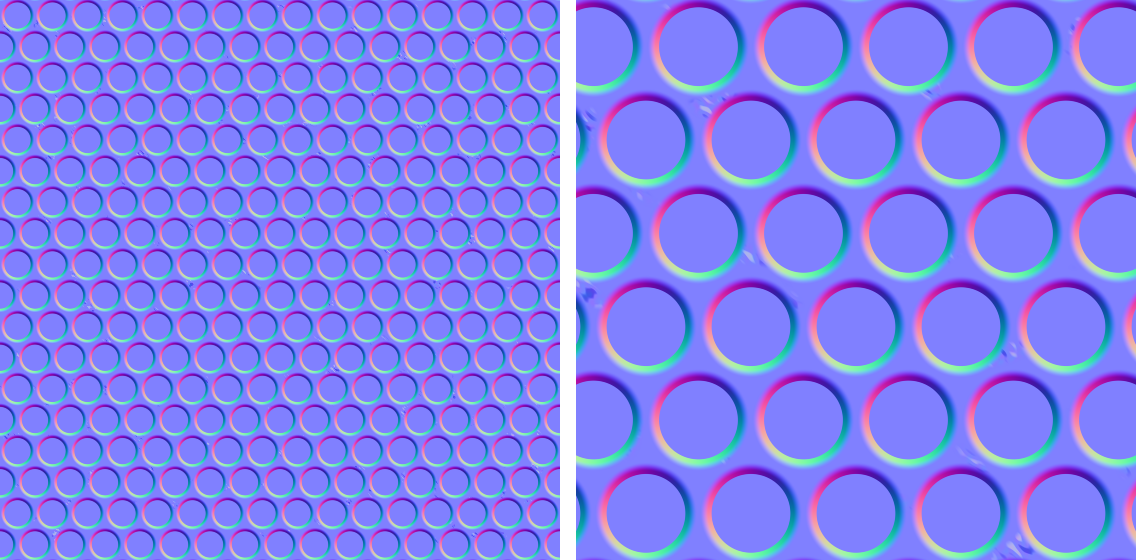
Left: the whole. Right: its middle third, enlarged.
Write a WebGL 1 fragment shader that draws this texture map.

```glsl
precision highp float;
// Tangent-space normal map of a plate with staggered round recesses.
// Each wall leans inward with a rounded lip and a crisp floor edge;
// sparse patches of wrapping gradient noise add fine scratches to the plate.

uniform vec2 u_resolution;

const float COLUMNS = 16.0;
const float ROWS = 18.0;            // even, so the stagger wraps

// Radii in units of the column pitch
const float FLOOR_RADIUS = 0.375;
const float WALL_RADIUS = 0.405;    // full tilt inside this radius
const float LIP_RADIUS = 0.488;     // rounded lip fades out here
const float WALL_TILT = 0.96;       // sine of the steepest wall angle

const float PATCH_CELLS = 34.0;
const vec2 SCRATCH_CELLS = vec2(70.0, 190.0);
const float SPECK_CELLS = 210.0;
const float SCRATCH_TILT = 0.55;
const float SPECK_TILT = 0.30;

// Unit gradient for a lattice cell, wrapped to the period
vec2 latticeGradient(vec2 cell, vec2 period) {
  cell -= period * floor((cell + 0.5) / period);
  float h = fract(sin(dot(cell, vec2(12.99, 78.23))) * 43758.5);
  float angle = 6.28319 * h;
  return vec2(cos(angle), sin(angle));
}

// Gradient noise that repeats after the period
float gradientNoise(vec2 p, vec2 period) {
  vec2 i = floor(p);
  vec2 f = p - i;
  vec2 w = f * f * f * (f * (f * 6.0 - 15.0) + 10.0);
  vec2 e = vec2(1.0, 0.0);
  float a = dot(latticeGradient(i, period), f);
  float b = dot(latticeGradient(i + e.xy, period), f - e.xy);
  float c = dot(latticeGradient(i + e.yx, period), f - e.yx);
  float d = dot(latticeGradient(i + e.xx, period), f - e.xx);
  return mix(mix(a, b, w.x), mix(c, d, w.x), w.y);
}

// Offset from the nearest hole centre, in column pitches
vec2 nearestHole(vec2 uv) {
  vec2 nearest = vec2(1.0);
  float baseRow = floor(uv.y * ROWS);
  for (int k = -1; k <= 1; k++) {
    float row = baseRow + float(k);
    float shift = 0.5 * mod(row, 2.0);
    vec2 offset = vec2(fract(uv.x * COLUMNS - shift + 0.5) - 0.5,
                       (uv.y * ROWS - row - 0.5) * COLUMNS / ROWS);
    if (dot(offset, offset) < dot(nearest, nearest)) nearest = offset;
  }
  return nearest;
}

// Sideways tilt from scratches and specks, confined to sparse patches
vec2 wearTilt(vec2 uv) {
  float worn = smoothstep(0.28, 0.46,
      gradientNoise(uv * PATCH_CELLS, vec2(PATCH_CELLS)));
  vec2 diagonal = vec2(uv.x - uv.y, uv.x + uv.y);
  float scratch = gradientNoise(diagonal * SCRATCH_CELLS, SCRATCH_CELLS);
  scratch = sign(scratch) * smoothstep(0.16, 0.42, abs(scratch));
  float speck = gradientNoise(uv * SPECK_CELLS + 0.37, vec2(SPECK_CELLS));
  return worn * (SCRATCH_TILT * scratch * vec2(0.7, 0.7)
               + SPECK_TILT * speck * vec2(0.8, -0.6));
}

// Colour of the unit normal with the given sideways part
vec3 encodeNormal(vec2 tilt) {
  float up = sqrt(max(1.0 - dot(tilt, tilt), 0.0));
  return 0.5 + 0.5 * vec3(tilt, up);
}

void main() {
  vec2 uv = gl_FragCoord.xy / u_resolution;
  float pixel = COLUMNS / min(u_resolution.x, u_resolution.y);

  vec2 offset = nearestHole(uv);
  float radius = length(offset);
  vec2 inward = -offset / max(radius, 0.0001);

  // Rounded lip running into the steep wall
  float lean = WALL_TILT * (1.0 - smoothstep(WALL_RADIUS, LIP_RADIUS, radius));

  // Wear lies on the plate only
  float plate = smoothstep(0.43, 0.475, radius);
  vec2 tilt = inward * lean + plate * wearTilt(uv);
  tilt /= max(1.0, length(tilt));

  // Crisp edge between wall and flat floor
  float edge = max(0.006, 0.6 * pixel);
  float outside = smoothstep(FLOOR_RADIUS - edge, FLOOR_RADIUS + edge, radius);
  vec3 color = mix(encodeNormal(vec2(0.0)), encodeNormal(tilt), outside);

  gl_FragColor = vec4(color, 1.0);
}
```
